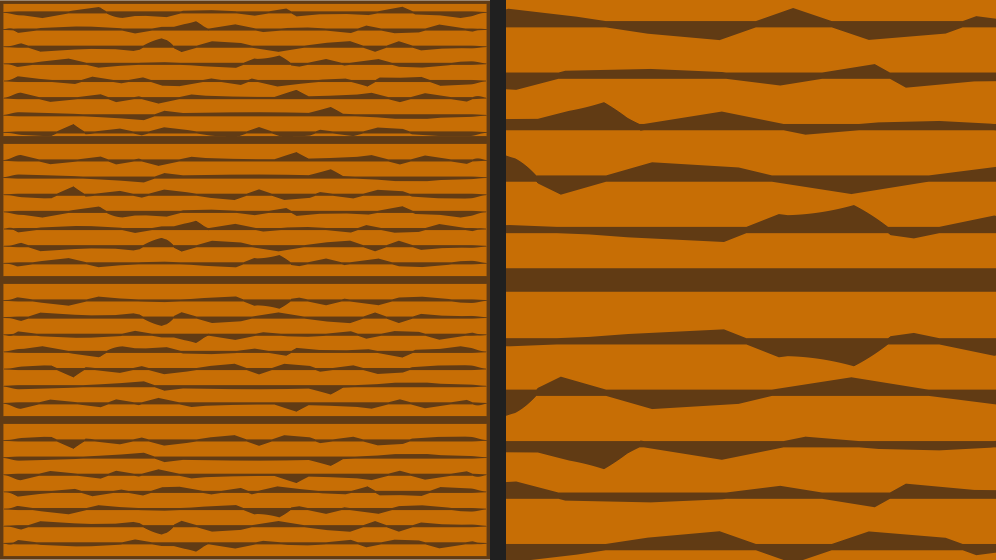
Left: the whole. Right: its middle third, enlarged.
Write a WebGL 2 fragment shader that draws this texture.

```glsl
#version 300 es
precision highp float;

uniform vec2 u_resolution;
out vec4 fragColor;

float hash(vec2 p) {
    p = fract(p * vec2(0.1031, 0.1137) + 0.37);
    p += dot(p, p.yx + 33.33);
    return fract((p.x + p.y) * p.x * 7.31);
}

// Irregularly spaced corner of a grain edge: position and height
vec2 corner(float i, float kind) {
    float x = i + 0.7 * (hash(vec2(i + 11.0, kind * 7.0 + 3.0)) - 0.5);
    float height = 2.0 * hash(vec2(i + 47.0, kind * 13.0 + 5.0)) - 1.0;
    return vec2(x, height);
}

// Straight segments joining the corners
float jaggedEdge(float x, float kind) {
    float cell = floor(x);
    for (float i = -1.0; i <= 1.0; i++) {
        vec2 a = corner(cell + i, kind);
        vec2 b = corner(cell + i + 1.0, kind);
        if (x >= a.x && x < b.x) return mix(a.y, b.y, (x - a.x) / (b.x - a.x));
    }
    return 0.0;
}

// Grain profile with one pronounced splinter per kind
float grainHeight(float x, int kind) {
    float splinterX[8] = float[8](0.25, 0.40, 0.33, 0.57, 0.75, 0.605, 0.675, 0.15);
    float height = 0.033 * jaggedEdge(x * 21.0, float(kind));
    float offset = x - splinterX[kind];
    float splinter = max(0.0, 1.0 - abs(offset) / (offset < 0.0 ? 0.045 : 0.025));
    return mix(height, kind % 4 == 0 ? -0.032 : 0.052, splinter);
}

// Planks 0 and 1 run through the kinds forwards, 2 and 3 backwards
int grainKind(int plank, int row) {
    if (plank == 0) return row;
    if (plank == 1) return (row + 5) % 8;
    return ((plank == 2 ? 11 : 15) - row) % 8;
}

void main() {
    vec2 uv = gl_FragCoord.xy / u_resolution;
    vec2 pixel = 1.0 / u_resolution;
    float depth = (1.0 - uv.y) * 4.0;
    float plankPixel = 4.0 * pixel.y;
    int plank = int(clamp(floor(depth), 0.0, 3.0));

    // Nearest grain line in this plank
    float spacing = 0.1225;
    float first = plank == 0 ? 0.0885 : 0.146;
    float within = depth - float(plank);
    float row = clamp(round((within - first) / spacing), 0.0, plank == 0 ? 7.0 : 6.0);
    float y = first + row * spacing - within;
    if (plank > 1) y = -y;

    // Fill between the straight baseline and the jagged edge, pointed at the ends
    float taper = smoothstep(0.006, 0.04, min(uv.x, 1.0 - uv.x));
    float height = grainHeight(uv.x, grainKind(plank, int(row))) * taper;
    float halfLine = mix(0.003, 0.0075, taper);
    float grainDist = max(y - max(height, 0.0), min(height, 0.0) - y) - halfLine;
    float dark = clamp(0.5 - grainDist / plankPixel, 0.0, 1.0);

    // Gaps between planks and the frame
    float gapDist = abs(depth - round(depth)) - 0.028;
    dark = max(dark, clamp(0.5 - gapDist / plankPixel, 0.0, 1.0));
    float sideDist = min(uv.x, 1.0 - uv.x) - 0.007;
    dark = max(dark, clamp(0.5 - sideDist / pixel.x, 0.0, 1.0));

    vec3 wood = vec3(0.78, 0.43, 0.02);
    vec3 groove = vec3(0.38, 0.23, 0.08);
    vec3 color = mix(wood, groove, dark);

    // Pale hairline along the top and bottom
    float rimDist = min(uv.y, 1.0 - uv.y) - 0.0015;
    color = mix(color, vec3(0.66, 0.58, 0.50), clamp(0.5 - rimDist / pixel.y, 0.0, 1.0));
    fragColor = vec4(color, 1.0);
}
```
